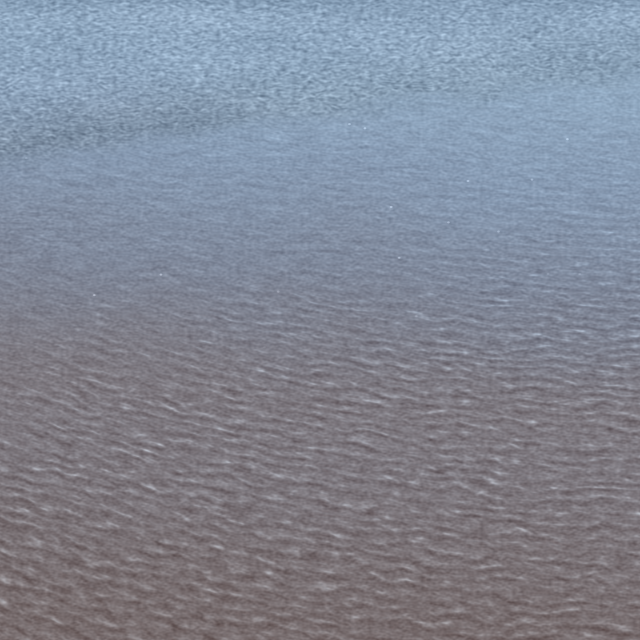
This texture is drawn by a three.js fragment shader. Its source:

```glsl
#define BROWN_WATER vec3(0.468, 0.425, 0.428)
#define MAUVE_WATER vec3(0.492, 0.474, 0.500)
#define SLATE_WATER vec3(0.496, 0.530, 0.600)
#define BLUE_WATER vec3(0.530, 0.605, 0.700)
#define SKY_WATER vec3(0.566, 0.660, 0.755)
#define SHEEN vec3(0.100, 0.116, 0.122)
#define RIPPLE_CONTRAST 1.25
#define STREAK_CONTRAST 0.55
#define CHOP_CONTRAST 0.16
#define GRAIN_CONTRAST 0.085

varying vec2 vUv;

const float TAU = 6.2831853;

vec2 hash22(vec2 p) {
  vec3 q = fract(p.xyx * vec3(0.1031, 0.1030, 0.0973));
  q += dot(q, q.yzx + 33.33);
  return fract((q.xx + q.yz) * q.zy);
}

float cornerSlope(vec2 cell, vec2 offset) {
  return dot(hash22(cell) * 2.0 - 1.0, offset);
}

// Gradient noise, roughly -0.6 to 0.6
float noise(vec2 p) {
  vec2 i = floor(p), f = fract(p);
  vec2 u = f * f * f * (f * (f * 6.0 - 15.0) + 10.0);
  vec2 e = vec2(1.0, 0.0);
  float low = mix(cornerSlope(i, f), cornerSlope(i + e, f - e), u.x);
  float high = mix(cornerSlope(i + e.yx, f - e.yx), cornerSlope(i + 1.0, f - 1.0), u.x);
  return mix(low, high, u.y);
}

float fbm(vec2 p) {
  float sum = 0.0, amp = 1.0;
  for (int i = 0; i < 3; i++) {
    sum += amp * noise(p);
    p = p * 1.93 + 17.3;
    amp *= 0.55;
  }
  return sum;
}

// Wind ripples: short slanting crests that tighten with distance
float rippleHeight(vec2 p) {
  float tilted = p.y + 0.30 * p.x - 0.13 * p.x * p.x;
  float depth = 40.0 * tilted + 20.0 * tilted * tilted;
  float bend = 1.0 * noise(vec2(p.x * 10.0, depth * 0.30))
             + 0.65 * noise(vec2(p.x * 26.0 + 5.0, depth * 0.65));
  float strength = 0.6 + 1.0 * noise(vec2(p.x * 15.0 + 31.0, depth * 0.6 + 7.0));
  float phase = TAU * (depth + bend);
  float swell = sin(phase + 0.45 * sin(phase)) * clamp(strength, 0.15, 1.0);
  float cross = noise(vec2(p.x * 34.0 - depth * 0.2, depth * 2.1 + 6.0 * p.x));
  float fine = noise(vec2(p.x * 75.0 + 9.0, depth * 4.0 + 8.0 * p.x));
  float h = 0.52 * swell + 0.85 * cross + 0.75 * fine;
  return h > 0.0 ? h * (0.6 + 0.95 * h) : 0.8 * h;
}

// Long faint streaks on the sheltered water
float calmStreaks(vec2 p) {
  float y = p.y + 0.08 * p.x + 0.02 * noise(p * vec2(6.0, 8.0));
  return noise(vec2(p.x * 22.0, y * 120.0)) + 0.9 * noise(vec2(p.x * 60.0, y * 220.0));
}

// Choppy far water, small flat facets
float chop(vec2 p) {
  vec2 q = p + 0.004 * vec2(noise(p * 40.0), noise(p * 40.0 + 50.0));
  return 0.75 * noise(q * vec2(60.0, 150.0)) + noise(q * vec2(125.0, 250.0) + 20.0);
}

// Sparse tiny glints, one candidate per cell
float glints(vec2 p) {
  vec2 g = p * 38.0, cell = floor(g);
  vec2 center = 0.2 + 0.6 * hash22(cell + 71.0);
  float lit = step(0.965, hash22(cell + 13.0).x);
  return lit * smoothstep(0.10, 0.02, length((fract(g) - center) * vec2(0.8, 1.0)));
}

vec3 waterColor(vec2 p) {
  float y = p.y + 0.07 * (p.x - 0.5) + 0.035 * fbm(p * vec2(3.0, 7.0));
  vec3 c = mix(BROWN_WATER, MAUVE_WATER, smoothstep(-0.05, 0.34, y));
  c = mix(c, SLATE_WATER, smoothstep(0.36, 0.60, y));
  c = mix(c, BLUE_WATER, smoothstep(0.54, 0.77, y));
  return mix(c, SKY_WATER, smoothstep(0.72, 0.90, y));
}

void main() {
  vec2 p = vUv;

  // Zones: rippled foreground, calm band, choppy distance
  float shore = 0.742 + 0.165 * p.x - 0.033 * p.x * p.x;
  float aboveShore = p.y - shore + 0.022 * fbm(p * vec2(9.0, 30.0));
  float far = smoothstep(-0.015, 0.025, aboveShore);
  float rippleEdge = p.y - 0.36 - 0.24 * p.x + 0.10 * noise(p * vec2(4.0, 7.0));
  float near = smoothstep(0.16, -0.10, rippleEdge);
  float calm = (1.0 - far) * (1.0 - near);

  vec3 color = waterColor(p);

  // Dull patches just past the calm edge and along the top
  float patches = fbm(p * vec2(5.0, 22.0) + 40.0);
  float dull = far * smoothstep(0.13, 0.0, aboveShore) * (0.85 - 0.4 * p.x);
  color -= dull * vec3(0.045, 0.055, 0.075);
  color += far * (0.045 * patches - 0.04 * smoothstep(0.975, 1.0, p.y));

  // Surface relief of each zone
  float ripple = rippleHeight(p) * (near + 0.20 * calm) * (1.0 - far);
  color += SHEEN * ripple * RIPPLE_CONTRAST;
  color += SHEEN * calm * calmStreaks(p) * STREAK_CONTRAST;
  color += vec3(0.95, 1.0, 1.0) * far * chop(p) * CHOP_CONTRAST;

  // Fine grain and sparkle
  color += GRAIN_CONTRAST * noise(p * vec2(160.0, 250.0) + 90.0);
  color += 0.16 * calm * glints(p);

  gl_FragColor = vec4(clamp(color, 0.0, 1.0), 1.0);
}
```
